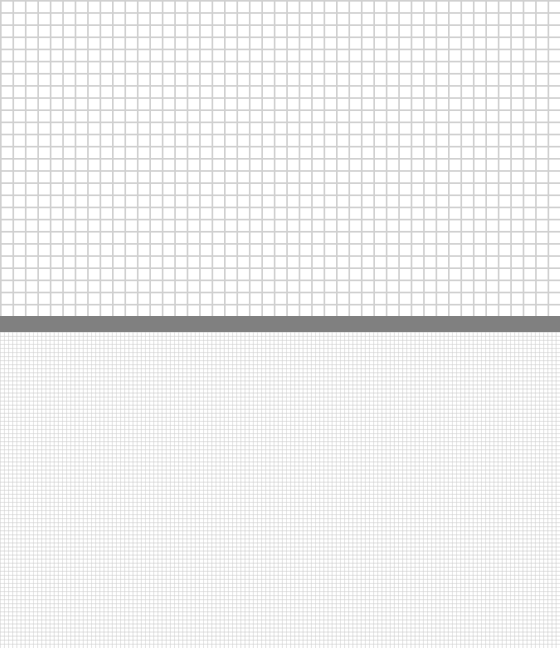
Top, the tile; bottom, the same tile 3 across and 3 down.
Give the GLSL for this pattern, as a Shadertoy shader.

```glsl
#define GRID_CELLS vec2(45.0, 26.0)
#define LINE_WIDTH 0.0052   // fraction of canvas height
#define LINE_COLOR vec3(0.815)
#define PAPER_COLOR vec3(1.0)

// Integral of a periodic band that fills [0, width] of every unit cell
vec2 bandIntegral(vec2 p, vec2 width) {
    return floor(p) * width + min(fract(p), width);
}

// Exact share of a pixel footprint covered by the vertical and horizontal bands
vec2 bandCoverage(vec2 p, vec2 width, vec2 footprint) {
    vec2 halfSize = 0.5 * footprint;
    return (bandIntegral(p + halfSize, width) - bandIntegral(p - halfSize, width)) / footprint;
}

void mainImage(out vec4 fragColor, in vec2 fragCoord) {
    // Cell coordinates, counted from the top left corner
    vec2 uv = fragCoord / iResolution.xy;
    vec2 cell = vec2(uv.x, 1.0 - uv.y) * GRID_CELLS;
    vec2 footprint = GRID_CELLS / iResolution.xy;

    // Equal line thickness in both directions
    vec2 width = LINE_WIDTH * iResolution.y * footprint;

    // Union of both line sets
    vec2 gap = 1.0 - bandCoverage(cell, width, footprint);
    float ink = clamp(1.0 - gap.x * gap.y, 0.0, 1.0);

    fragColor = vec4(mix(PAPER_COLOR, LINE_COLOR, ink), 1.0);
}
```
